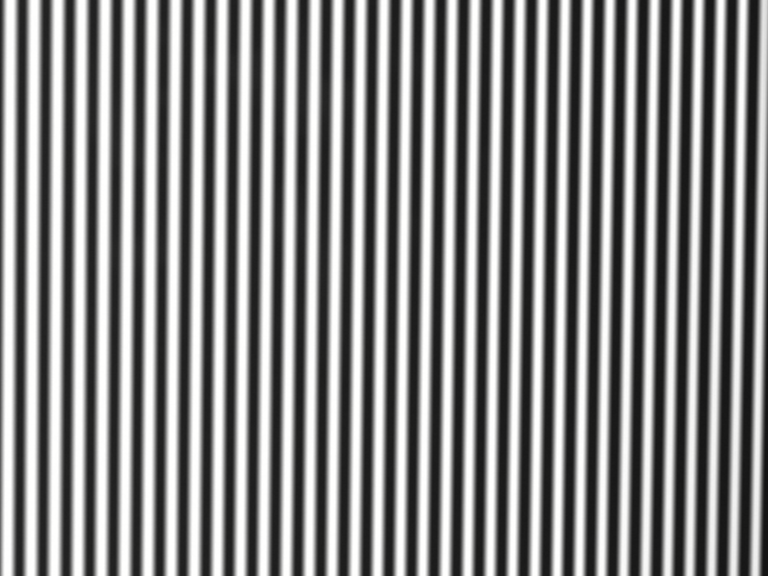
Write a Shadertoy shader that draws this pattern.

```glsl
// Soft black and white vertical stripes, like a fringe grating seen at a slight angle.
// A quadratic phase packs the stripes tighter to the right and a shear tilts them;
// each stripe is a blurred band, finished with faint smudges, grain and edge falloff.

#define STRIPES 32.38        // stripes per canvas width at the left
#define CROWDING 1.39        // extra stripes gained towards the right
#define FIRST_STRIPE 0.0117  // centre of the first white stripe
#define TILT_LEFT 0.004      // sideways lean over the full height, left side
#define TILT_GAIN 0.009      // added lean at the right side
#define HALF_WIDTH 0.24      // half width of a white stripe, in periods
#define THINNING 0.05        // loss of half width from left to right
#define BLUR 0.36            // width of the soft edge, in periods
#define SMUDGE 0.025         // strength of the pale smudges
#define GRAIN 0.012          // strength of the fine grain

const vec3 WHITE = vec3(1.0, 1.0, 0.997);

float hash(vec2 cell) {
    uvec2 q = uvec2(ivec2(cell)) * uvec2(1597334673u, 3812015801u);
    uint n = (q.x ^ q.y) * 1597334673u;
    n = (n ^ (n >> 15)) * 2246822519u;
    return float((n ^ (n >> 13)) & 65535u) / 65535.0;
}

float valueNoise(vec2 p) {
    vec2 cell = floor(p);
    vec2 f = fract(p);
    f = f * f * (3.0 - 2.0 * f);
    float low = mix(hash(cell), hash(cell + vec2(1.0, 0.0)), f.x);
    float high = mix(hash(cell + vec2(0.0, 1.0)), hash(cell + 1.0), f.x);
    return mix(low, high, f.y);
}

// Stripe count from the left; whole numbers fall on white centres
float stripePhase(vec2 uv) {
    float lean = (TILT_LEFT + TILT_GAIN * uv.x) * (uv.y - 0.5);
    float x = uv.x - lean - FIRST_STRIPE;
    return STRIPES * x + CROWDING * x * x;
}

void mainImage(out vec4 fragColor, in vec2 fragCoord) {
    vec2 uv = fragCoord / iResolution.xy;
    vec2 p = fragCoord / iResolution.y;

    // Blurred stripe profile
    float phase = stripePhase(uv);
    float fromCentre = abs(fract(phase + 0.5) - 0.5);
    float halfWidth = HALF_WIDTH - THINNING * (uv.x - 0.5);
    float softness = 0.5 * max(BLUR, fwidth(phase));
    float stripe = 1.0 - smoothstep(halfWidth - softness, halfWidth + softness, fromCentre);

    // Uneven lighting: darker blacks and dimmer whites to the lower right
    float black = mix(0.135, 0.09, uv.x);
    float white = 1.0 - 0.07 * smoothstep(0.7, 1.0, uv.x) * (1.0 - uv.y);
    float tone = mix(black, white, stripe);

    // Pale smudges in the upper left and middle
    float patches = smoothstep(0.5, 0.9, valueNoise(p * vec2(14.0, 18.0)));
    float region = 1.0 - smoothstep(0.1, 0.4, length(uv - vec2(0.35, 0.7)));
    tone += SMUDGE * patches * region * (1.0 - stripe);

    // Fine grain and falloff at the right edge
    tone += GRAIN * (valueNoise(p * 380.0) - 0.5);
    tone *= 1.0 - 0.15 * smoothstep(0.985, 1.0, uv.x);

    fragColor = vec4(clamp(tone, 0.0, 1.0) * WHITE, 1.0);
}
```
